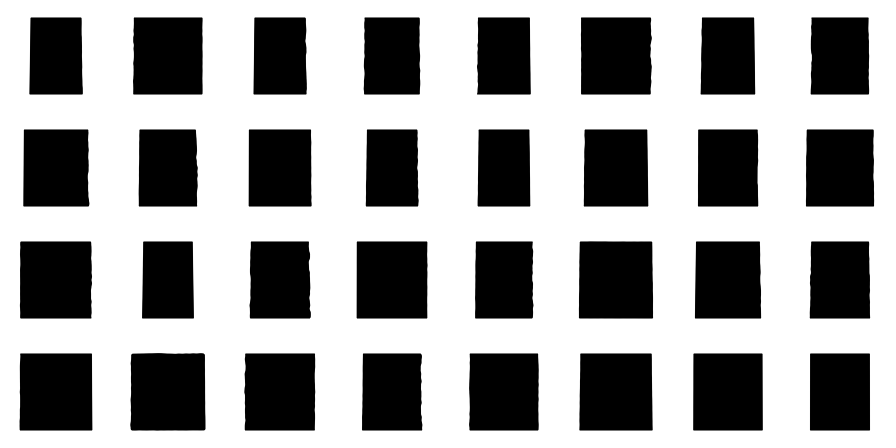
Give the GLSL for this pattern, as a Shadertoy shader.

```glsl
float hash(vec3 p) {
    p = fract(p * vec3(0.1031, 0.1130, 0.0973) + 0.17);
    p += dot(p, p.yzx + 33.33);
    return fract((p.x + p.y) * p.z);
}

// Smooth 1D noise in -1..1, distinct for every seed
float edgeNoise(float t, vec2 seed) {
    float i = floor(t), f = fract(t);
    f = f * f * (3.0 - 2.0 * f);
    return mix(hash(vec3(seed, i)), hash(vec3(seed, i + 1.0)), f) * 2.0 - 1.0;
}

float roughness(float t, vec2 seed) {
    return 0.6 * edgeNoise(t * 13.0 + 40.0, seed) + 0.4 * edgeNoise(t * 31.0 + 90.0, seed + 7.0);
}

float roundedBox(vec2 p, vec2 halfSize, float radius) {
    vec2 q = abs(p) - halfSize + radius;
    return length(max(q, 0.0)) + min(max(q.x, q.y), 0.0) - radius;
}

void mainImage(out vec4 fragColor, in vec2 fragCoord) {
    // Eight by four square cells
    vec2 grid = fragCoord / iResolution.xy * vec2(8.0, 4.0);
    vec2 cell = floor(grid);
    vec2 p = fract(grid) - 0.5;
    float pixel = 4.0 / iResolution.y;

    // Constant height, width chosen per block
    float halfWidth = mix(0.224, 0.345, hash(vec3(cell, 3.0)));
    float wide = smoothstep(0.325, 0.34, halfWidth);

    // Worn sides, each with its own strength; the widest blocks also wear on top
    vec2 side = step(0.0, p);
    vec2 sideSeed = cell * 2.0 + vec2(side.x, 0.0) + 11.0;
    vec2 capSeed = cell * 2.0 + vec2(0.0, side.y) + 53.0;
    float sideWear = 0.009 * pow(hash(vec3(sideSeed, 5.0)), 1.5);
    float capWear = 0.008 * wide * mix(0.35, 1.0, side.y);
    vec2 halfSize = vec2(halfWidth, 0.344);
    halfSize.x += sideWear * roughness(p.y, sideSeed);
    halfSize.y += capWear * roughness(p.x, capSeed);

    // Slight flare towards the foot on some blocks
    halfSize.x -= 0.015 * p.y * hash(vec3(cell, 9.0)) * (1.0 - wide);

    float d = roundedBox(p, halfSize, mix(0.008, 0.03, wide));
    float ink = 1.0 - smoothstep(-0.6 * pixel, 0.6 * pixel, d);
    fragColor = vec4(vec3(1.0 - ink), 1.0);
}
```
